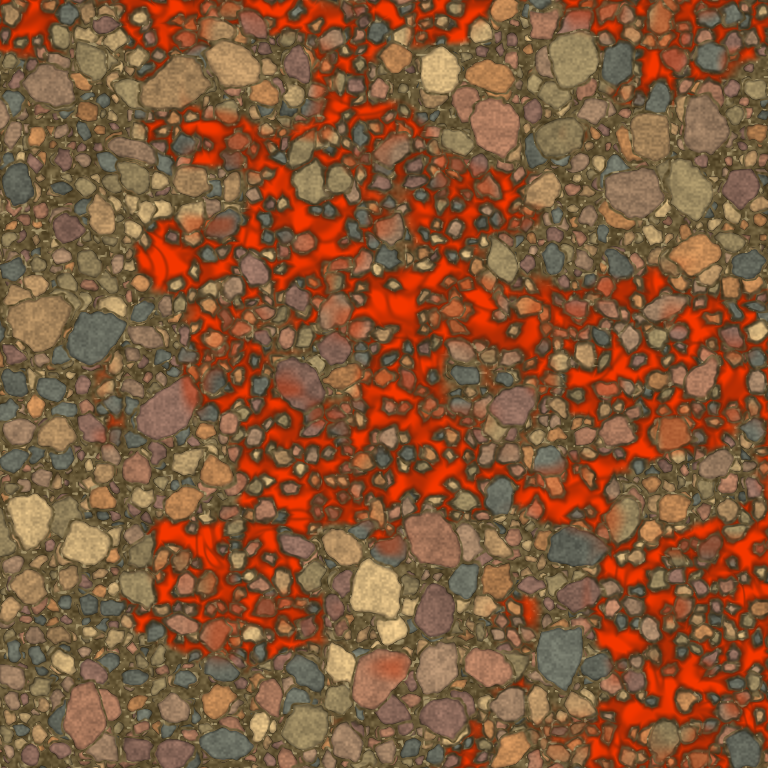
This texture is drawn by a WebGL 2 fragment shader. Its source:

```glsl
#version 300 es
precision highp float;
// Irregular pebbles set in gritty earth, with glowing lava in the gaps.
uniform vec2 u_resolution;
out vec4 fragColor;

const float TAU = 6.28319;
const int LAYERS = 4;
const float LAYER_SCALE[LAYERS] = float[](50.0, 31.0, 19.0, 11.5);
const float LAYER_PRESENCE[LAYERS] = float[](0.92, 0.85, 0.68, 0.42);
const int FACETS = 7;
const float RIM_GAP = 0.0045;      // bare ground kept around each stone
const float EDGE_SHARP = 0.0011;   // stone edge softness on dry ground
const float EDGE_MOLTEN = 0.0032;  // stone edge softness in lava
const float LAVA_LEVEL = 0.49;
const float LAVA_BLEND = 0.10;
const float LAVA_THINNING = 0.42;  // share of stones missing in lava
const vec3 EARTH_DARK = vec3(0.25, 0.20, 0.10);
const vec3 EARTH_LIGHT = vec3(0.53, 0.46, 0.31);
const vec3 GRIT = vec3(0.72, 0.65, 0.48);
const vec3 LAVA_DARK = vec3(0.38, 0.13, 0.04);
const vec3 LAVA_HOT = vec3(0.95, 0.21, 0.0);
const int TINTS = 8;
const vec3 STONE_TINT[TINTS] = vec3[](
  vec3(0.68, 0.54, 0.37), vec3(0.65, 0.46, 0.35), vec3(0.53, 0.40, 0.34),
  vec3(0.57, 0.50, 0.35), vec3(0.40, 0.41, 0.36), vec3(0.77, 0.65, 0.45),
  vec3(0.71, 0.50, 0.31), vec3(0.61, 0.49, 0.38));

struct Stone { float dist; vec2 id; };

float hash(vec2 p) {
  return fract(sin(dot(p, vec2(127.1, 311.7))) * 43758.5453);
}

float noise(vec2 p) {
  vec2 i = floor(p), f = fract(p);
  f = f * f * (3.0 - 2.0 * f);
  return mix(mix(hash(i), hash(i + vec2(1, 0)), f.x),
             mix(hash(i + vec2(0, 1)), hash(i + vec2(1, 1)), f.x), f.y);
}

float lavaMask(vec2 uv) {
  float field = 0.55 * noise(uv * vec2(5.0, 6.0) + 3.7)
              + 0.45 * noise(uv * 13.0 + 21.3);
  return smoothstep(LAVA_LEVEL - LAVA_BLEND * 0.5, LAVA_LEVEL + LAVA_BLEND * 0.5, field);
}

// Rounded convex polygon with random facets, turned and stretched.
float stoneDistance(vec2 p, vec2 id) {
  float turn = hash(id + 5.1) * TAU;
  float radius = mix(0.27, 0.46, hash(id + 9.3));
  float stretch = mix(1.0, 1.32, hash(id + 2.7));
  p = mat2(cos(turn), sin(turn), -sin(turn), cos(turn)) * p;
  p *= vec2(1.0 / stretch, stretch);
  float sum = 0.0, sharpness = 13.0 / radius;
  for (int i = 0; i < FACETS; i++) {
    vec2 key = id + float(i) * 1.37;
    float angle = (float(i) + 0.8 * hash(key + 0.4)) * TAU / float(FACETS);
    float reach = radius * mix(0.80, 1.16, hash(key + 6.8));
    sum += exp(sharpness * (dot(p, vec2(cos(angle), sin(angle))) - reach));
  }
  return log(sum) / sharpness;
}

// Nearest stone of one layer; neighbours are cut apart where they would meet.
Stone nearestStone(vec2 uv, float scale, float presence) {
  vec2 p = uv * scale, cell = floor(p);
  Stone best = Stone(2.0, vec2(0));
  float second = 2.0;
  for (int y = -1; y <= 1; y++) {
    for (int x = -1; x <= 1; x++) {
      vec2 c = cell + vec2(x, y);
      vec2 id = c + scale * 7.0;
      vec2 center = c + 0.5 + 0.55 * (vec2(hash(id), hash(id + 31.9)) - 0.5);
      float chance = presence - LAVA_THINNING * lavaMask(center / scale);
      if (hash(id + 17.7) > chance) continue;
      float d = stoneDistance(p - center, id);
      if (d < best.dist) {
        second = best.dist;
        best = Stone(d, id);
      } else {
        second = min(second, d);
      }
    }
  }
  best.dist = max(best.dist, 0.05 - 0.5 * (second - best.dist)) / scale;
  return best;
}

vec3 stoneColor(vec2 uv, Stone s) {
  vec3 tint = STONE_TINT[int(hash(s.id + 13.3) * float(TINTS))];
  float mottle = noise(uv * 95.0 + s.id) - 0.5;
  float grain = noise(uv * 330.0 + s.id) - 0.5;
  float tone = 0.90 + 0.2 * hash(s.id + 44.1) + 0.20 * mottle + 0.24 * grain;
  return tint * tone * mix(0.70, 1.0, smoothstep(0.0, -0.004, s.dist));
}

vec3 earthColor(vec2 uv) {
  float coarse = noise(uv * 120.0), fine = noise(uv * 270.0 + 8.0);
  vec3 earth = mix(EARTH_DARK, EARTH_LIGHT, 0.45 * coarse + 0.55 * fine);
  return mix(earth, GRIT, 0.7 * smoothstep(0.74, 0.92, noise(uv * 210.0 + 55.0)));
}

void main() {
  vec2 uv = gl_FragCoord.xy / min(u_resolution.x, u_resolution.y);
  float molten = lavaMask(uv);
  vec2 rough = vec2(noise(uv * 110.0), noise(uv * 110.0 + 40.0)) - 0.5;
  vec2 warped = uv + 0.005 * rough;

  // Stones, stacked from small to large
  float edge = mix(EDGE_SHARP, EDGE_MOLTEN, molten);
  float cover = 0.0, clearance = 0.03;
  vec3 stones = vec3(0);
  for (int i = 0; i < LAYERS; i++) {
    Stone s = nearestStone(warped, LAYER_SCALE[i], LAYER_PRESENCE[i]);
    float inside = 1.0 - smoothstep(-edge, edge, s.dist);
    cover *= smoothstep(RIM_GAP * 0.4, RIM_GAP, s.dist);
    cover = max(cover, inside);
    stones = mix(stones, stoneColor(uv, s), inside);
    clearance = min(clearance, max(s.dist, 0.0));
  }

  // Lava, dark beside the stones and along soft veins
  float flow = noise(uv * 34.0 + 3.0 * noise(uv * 17.0));
  float vein = smoothstep(0.0, 0.28, abs(flow - 0.5));
  float heat = smoothstep(0.0, 0.010, clearance) * mix(0.55, 1.0, vein);
  vec3 lava = mix(LAVA_DARK, LAVA_HOT, heat);
  vec3 ground = mix(earthColor(uv), lava, molten * smoothstep(0.0, 0.0045, clearance));

  // Lava film over part of the stones
  float film = molten * smoothstep(0.45, 0.85, noise(uv * 24.0 + 70.0));
  stones = mix(stones, mix(LAVA_DARK, LAVA_HOT, 0.7), 0.45 * film);
  fragColor = vec4(mix(ground, stones, cover), 1.0);
}
```
